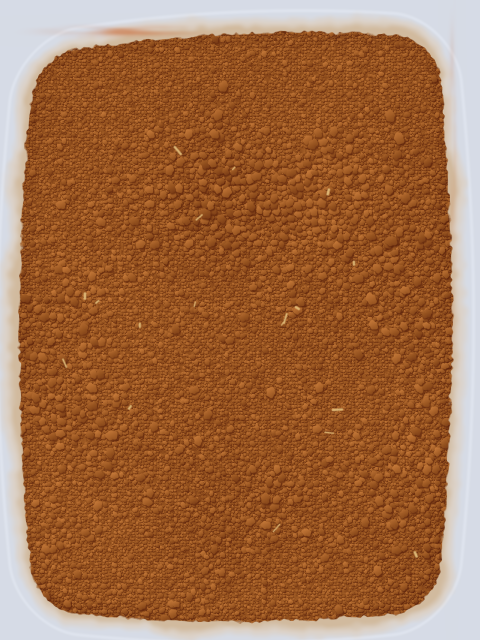
Reproduce this texture procedurally as a Shadertoy shader.

```glsl
vec3 hash3(vec2 p) {
    vec3 q = fract(p.xyx * vec3(0.1031, 0.1030, 0.0973));
    q += dot(q, q.yxz + 33.33);
    return fract((q.xxy + q.yzz) * q.zyx);
}

float noise(vec2 p) {
    vec2 i = floor(p), f = fract(p);
    f = f * f * (3.0 - 2.0 * f);
    float low = mix(hash3(i).x, hash3(i + vec2(1, 0)).x, f.x);
    float high = mix(hash3(i + vec2(0, 1)).x, hash3(i + vec2(1, 1)).x, f.x);
    return mix(low, high, f.y);
}

// Bulging rounded outline of the soil, negative inside
float trayDistance(vec2 p) {
    vec2 q = p - vec2(0.368, 0.488);
    q.y -= 0.046 * q.x * smoothstep(-0.4, 0.4, q.y);
    q *= 1.0 + vec2(0.4, 0.45) * q.yx * q.yx;
    vec2 e = abs(q) - vec2(0.338, 0.459) + 0.07;
    return length(max(e, 0.0)) + min(max(e.x, e.y), 0.0) - 0.07;
}

float heap(vec2 p, vec2 centre, vec2 radius) {
    vec2 q = (p - centre) / radius;
    return exp(-dot(q, q));
}

// How coarse the soil is at a place
float coarseness(vec2 p) {
    float c = 0.45 * noise(p * 9.0) + 0.25 * noise(p * 31.0) - 0.18;
    c += 0.95 * heap(p, vec2(0.43, 0.70), vec2(0.16, 0.075));
    c += 0.40 * heap(p, vec2(0.60, 0.60), vec2(0.12, 0.12));
    c += 0.35 * heap(p, vec2(0.58, 0.22), vec2(0.16, 0.12));
    c += 0.30 * heap(p, vec2(0.12, 0.40), vec2(0.09, 0.20));
    return c * (1.0 - 0.8 * smoothstep(0.78, 0.88, p.y));
}

// Lay one size of lit, lumpy grains with shadows over the tone below
float grains(float tone, vec2 p, float size, float base, float gain) {
    float blur = 0.7 / (iResolution.y * size);
    vec2 cell = floor(p / size);
    for (int y = -1; y <= 1; y++)
    for (int x = -1; x <= 1; x++) {
        vec2 id = cell + vec2(x, y);
        vec3 h = hash3(id + size * 9000.0);
        vec3 k = hash3(id + 71.7);
        vec2 centre = id + 0.2 + 0.6 * h.xy;
        if (h.z > base + gain * coarseness(centre * size)) continue;
        vec2 d = p / size - centre;
        float angle = atan(d.y, d.x) + 6.28 * k.x;
        float lumps = 1.0 + 0.14 * cos(2.0 * angle) + 0.08 * cos(5.0 * angle + 9.0 * k.y);
        float radius = (0.34 + 0.24 * k.z) * lumps;
        float shadow = smoothstep(1.35, 0.75, length(d - vec2(0.10, -0.16)) / radius);
        tone = mix(tone, -0.2, 0.75 * shadow);
        float lit = 0.46 + 0.42 * k.y + 0.30 * dot(d / radius, vec2(-0.45, 0.85));
        tone = mix(tone, lit, smoothstep(blur, -blur, length(d) - radius));
    }
    return tone;
}

vec3 soilColour(float tone) {
    vec3 dark = vec3(0.44, 0.20, 0.07), mid = vec3(0.58, 0.32, 0.12);
    vec3 light = vec3(0.73, 0.44, 0.20);
    return tone < 0.5 ? mix(dark, mid, 2.0 * tone) : mix(mid, light, 2.0 * tone - 1.0);
}

// Pale plastic wall with dust near the soil
vec3 wallColour(vec2 p, float d) {
    float patchy = d + 0.018 * (noise(p * 14.0) - 0.5) + 0.006 * (noise(p * 70.0) - 0.5);
    vec3 c = mix(vec3(0.82, 0.73, 0.62), vec3(0.86, 0.82, 0.78), smoothstep(0.002, 0.018, patchy));
    c = mix(c, vec3(0.84, 0.86, 0.90), smoothstep(0.014, 0.032, patchy));
    c += 0.03 * smoothstep(0.005, 0.0, abs(d - 0.034));
    float streaks = noise(p * vec2(16.0, 130.0)) * heap(p, vec2(0.20, 0.951), vec2(0.09, 0.007));
    streaks += 0.4 * noise(p * vec2(150.0, 12.0)) * heap(p, vec2(0.706, 0.72), vec2(0.006, 0.2));
    return mix(c, vec3(0.80, 0.48, 0.30), min(streaks, 0.7));
}

void mainImage(out vec4 fragColor, in vec2 fragCoord) {
    vec2 p = fragCoord / iResolution.y;
    float pixel = 1.0 / iResolution.y;
    float d = trayDistance(p);

    // Powder, then ever larger grains
    float tone = 0.26 + 0.40 * noise(p * 330.0);
    tone = grains(tone, p, 0.0047, 0.90, 0.0);
    tone = grains(tone, p, 0.0080, 0.12, 0.75);
    tone = grains(tone, p, 0.0125, -0.10, 0.75);
    tone = grains(tone, p, 0.0150, 0.012, 0.03);
    tone += 0.16 * (noise(p * 6.0) - 0.5) - 0.12 * smoothstep(-0.03, 0.0, d);
    vec3 soil = soilColour(clamp(tone, -0.5, 1.25));

    // Bits of straw
    for (int i = 0; i < 18; i++) {
        vec3 h = hash3(vec2(i, 4.3)), k = hash3(vec2(i, 19.6));
        vec2 q = p - vec2(0.06 + 0.60 * h.x, 0.08 + 0.76 * h.y);
        vec2 along = vec2(cos(6.28 * h.z), sin(6.28 * h.z));
        float len = 0.002 + 0.008 * k.x * k.x;
        q -= along * clamp(dot(q, along), -len, len);
        float straw = length(q) - 0.0009 - 0.0014 * k.y * k.y;
        soil = mix(soil, vec3(0.88, 0.74, 0.48), 0.9 * smoothstep(pixel, -pixel, straw));
    }

    // Crumbly border between soil and wall
    float edge = d + 0.005 * (noise(p * 160.0) - 0.5) + 0.004 * (noise(p * 45.0) - 0.5);
    vec3 colour = mix(soil, wallColour(p, d), smoothstep(-pixel, pixel, edge));
    fragColor = vec4(colour, 1.0);
}
```
